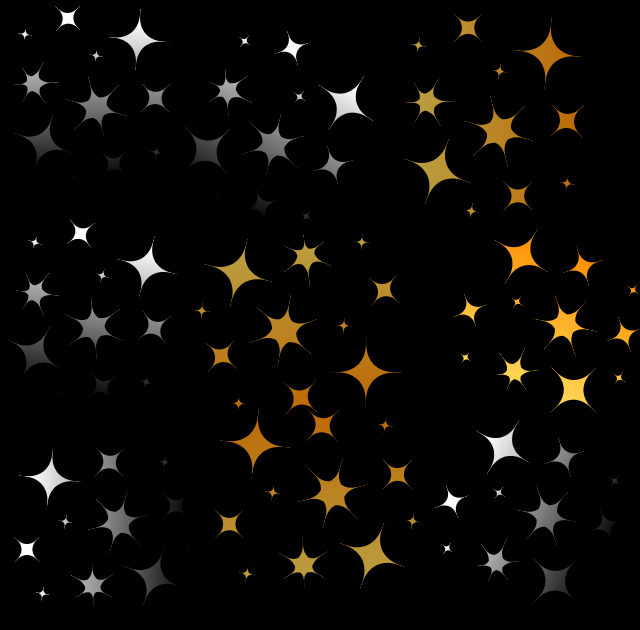
Write a Shadertoy shader that draws this pattern.

```glsl
const float TAU = 6.2831853;

// Cluster placement in percent of canvas height: x, y, rotation, scale
const vec4 CLUSTERS[9] = vec4[9](
    vec4(15.3, 82.9, 0.017, 0.87), vec4(43.4, 77.0, -0.485, 0.915),
    vec4(14.9, 48.0, -0.15, 0.88), vec4(86.8, 18.1, 1.13, 0.89),
    vec4(18.8, 17.1, 1.57, 0.885), vec4(79.2, 79.2, 0.0, 1.0),
    vec4(45.1, 47.5, -1.475, 1.0), vec4(52.8, 21.7, 1.57, 1.0),
    vec4(89.7, 48.4, 1.13, 0.89));

// Stars shared by every cluster: x, y, reach, spike angle
const vec4 STARS[11] = vec4[11](
    vec4(-12.8, 13.6, 1.2, -0.17), vec4(-4.9, 16.4, 3.1, 0.79),
    vec4(7.8, 12.3, 5.55, -0.1), vec4(0.1, 9.5, 1.2, -0.17),
    vec4(-11.6, 4.6, 4.0, 0.03), vec4(0.0, 0.0, 5.7, -0.28),
    vec4(10.8, 1.6, 3.55, -0.82), vec4(-9.8, -6.3, 5.55, -0.35),
    vec4(3.0, -10.3, 3.2, 0.79), vec4(10.8, -8.3, 1.2, -0.17),
    vec4(-4.4, -12.7, 1.2, -0.17));

// Approximate distance to a star with concave, needle-tipped spikes
float starDistance(vec2 p, float points, float reach, float phase, float lopsided) {
    float angle = atan(p.y, p.x);
    reach *= 1.0 + lopsided * cos(angle);
    float sector = TAU / points;
    float folded = mod(angle - phase + 0.5 * sector, sector) - 0.5 * sector;
    vec2 q = length(p) / reach * vec2(cos(folded), abs(sin(folded)));
    float power = 0.8 + 0.6 * points;
    float width = 0.15 * points - 0.1;
    float taper = max(1.0 - q.x, 0.0001);
    float slope = width * power * pow(taper, power - 1.0);
    float side = (q.y - width * pow(taper, power)) / sqrt(1.0 + slope * slope);
    return reach * max(side, q.x - 1.0);
}

// Metal gradients run along the axes of the cluster
vec3 metal(int cluster, vec2 p) {
    float across = clamp((p.x + 12.0) / 24.0, 0.0, 1.0);
    vec3 silver = vec3(clamp((p.y + 13.2) / 29.0, 0.0, 1.0));
    vec3 gold = mix(vec3(0.73, 0.61, 0.24), vec3(0.74, 0.42, 0.03), across);
    vec3 amber = mix(vec3(1.0, 0.83, 0.33), vec3(1.0, 0.57, 0.02), across);
    return cluster < 5 ? silver : cluster < 8 ? gold : amber;
}

void mainImage(out vec4 fragColor, in vec2 fragCoord) {
    vec2 p = 100.0 * fragCoord / iResolution.xy * vec2(512.0 / 504.0, 1.0);
    vec3 color = vec3(0.0);

    for (int c = 0; c < 9; c++) {
        vec4 cluster = CLUSTERS[c];
        float cs = cos(cluster.z), sn = sin(cluster.z);
        vec2 local = mat2(cs, -sn, sn, cs) * (p - cluster.xy) / cluster.w;
        if (length(local) > 25.0) continue;

        // Combined coverage of the stars in this cluster
        float pixel = 100.0 / (iResolution.y * cluster.w);
        float coverage = 0.0;
        for (int s = 0; s < 11; s++) {
            vec4 star = STARS[s];
            float points = s == 4 || s == 5 ? 6.0 : 4.0;
            float lopsided = s == 4 ? 0.2 : 0.0;
            float d = starDistance(local - star.xy, points, star.z, star.w, lopsided);
            coverage = max(coverage, clamp(0.5 - d / pixel, 0.0, 1.0));
        }
        color = mix(color, metal(c, local), coverage);
    }
    fragColor = vec4(color, 1.0);
}
```
